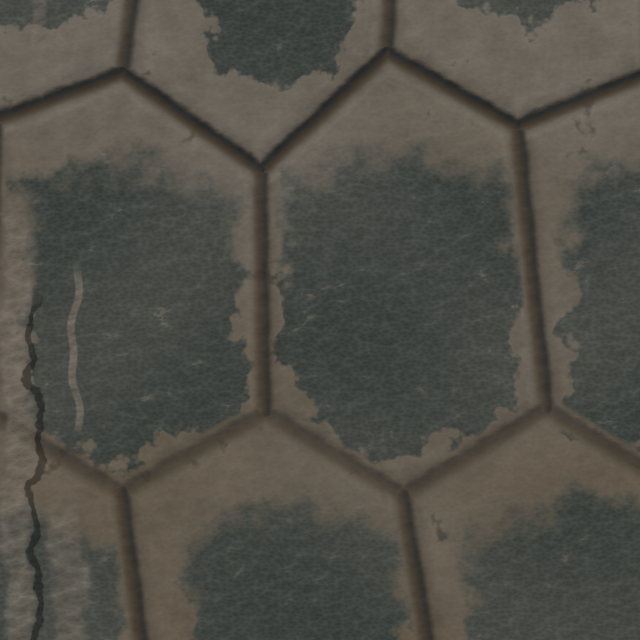
This texture is drawn by a three.js fragment shader. Its source:

```glsl
// Weathered wall of tall hexagonal slate stones, muddy borders and sunken joints.
// A leaning lattice of zigzag vertices gives joints and stone centres; layered
// cellular noise frays the bare slate patches, and wavy drips run down the left.
varying vec2 vUv;

const vec3 SLATE_DARK = vec3(0.21, 0.23, 0.215);
const vec3 SLATE_LIGHT = vec3(0.30, 0.315, 0.30);
const vec3 CLAY_GREY = vec3(0.425, 0.40, 0.365);
const vec3 CLAY_BROWN = vec3(0.385, 0.345, 0.29);
const vec3 JOINT_SHADOW = vec3(0.16, 0.165, 0.165);
const vec3 JOINT_EARTH = vec3(0.28, 0.24, 0.19);
const vec3 DRIP_PALE = vec3(0.48, 0.445, 0.40);

vec2 hash2(vec2 p) {
  return fract(sin(vec2(dot(p, vec2(127.1, 311.7)), dot(p, vec2(269.5, 183.3)))) * 43758.5);
}

// Distance to the nearest scattered point
float cellular(vec2 p) {
  vec2 id = floor(p), f = fract(p);
  float nearest = 2.0;
  for (int y = -1; y <= 1; y++)
    for (int x = -1; x <= 1; x++) {
      vec2 o = vec2(float(x), float(y));
      vec2 r = o + hash2(id + o) - f;
      nearest = min(nearest, dot(r, r));
    }
  return sqrt(nearest);
}

// Layered cellular noise, centred on zero
float rough(vec2 p) {
  float sum = 0.0, amp = 0.6;
  for (int i = 0; i < 4; i++) {
    sum += amp * (cellular(p) - 0.45);
    p = mat2(0.8, 0.6, -0.6, 0.8) * p * 2.1 + 7.3;
    amp *= 0.58;
  }
  return sum;
}

// Broad stains from layered sines
float stain(vec2 p) {
  return 0.5 + 0.25 * sin(p.x * 9.0 + 2.0 * sin(p.y * 7.0)) + 0.25 * sin(p.y * 13.0 + 2.0 * sin(p.x * 8.0 + 1.0));
}

// Zigzag vertex: column i, joint row k
vec2 vertex(float i, float k) {
  float x = 0.195 + (0.219 - 0.013 * k) * i + 0.0235 * k * (k - 1.0);
  float zig = mod(i + k, 2.0) * 2.0 - 1.0;
  float sag = k * 0.038 * cos((x - 0.35) * 8.0);
  vec2 jitter = (hash2(vec2(i, k) + 3.0) - 0.5) * 0.014;
  return vec2(x, 0.293 + 0.548 * k + 0.065 * zig - sag) + jitter;
}

// Distance to a joint, and signed offset across it
vec2 joint(vec2 p, vec2 a, vec2 b) {
  vec2 d = b - a, r = p - a;
  float h = clamp(dot(r, d) / dot(d, d), 0.0, 1.0);
  return vec2(length(r - d * h), dot(r, normalize(vec2(-d.y, d.x))));
}

// Bare slate inside a stone; soft at the top, crisp at the bottom
float barePatch(vec2 p, vec2 centre, vec2 size, float fray) {
  vec2 q = (p - centre) / size;
  float d = max(abs(q.x), abs(q.y) + 0.28 * abs(q.x) - 0.06);
  float soft = mix(0.006, 0.032, smoothstep(-0.1, 0.9, q.y));
  return smoothstep(-soft, soft, (1.0 - d) * size.x + fray);
}

// Wavy vertical run of pale mud
float drip(vec2 p, float x, float low, float high, float width) {
  float wobble = 0.006 * sin(p.y * 24.0) + 0.003 * sin(p.y * 71.0 + 1.0);
  float across = 1.0 - smoothstep(width * 0.5, width, abs(p.x - x - wobble));
  return across * smoothstep(low, low + 0.02, p.y) * (1.0 - smoothstep(high - 0.06, high, p.y));
}

void main() {
  vec2 p = vUv;
  float fray = rough(p * 11.0);
  float flakes = rough(mat2(0.98, -0.2, 0.2, 0.98) * p * vec2(26.0, 55.0));
  float grain = cellular(p * vec2(110.0, 170.0)) - 0.45;
  float stains = stain(p);
  vec2 bent = p + 0.005 * vec2(fray, flakes);

  // Gather joints and bare patches from the lattice
  float groove = 0.0, side = 0.0, lip = 0.0, bare = 0.0, gap = 1.0;
  for (int row = -1; row <= 1; row++)
    for (int col = -2; col <= 5; col++) {
      float k = float(row), i = float(col);
      vec2 a = vertex(i, k), up = vertex(i, k + 1.0);
      for (int n = 0; n < 2; n++) {
        bool upright = n == 1;
        if (upright && mod(i + k, 2.0) < 0.5) {
          float cover = row > 0 ? 0.65 : 1.0;
          vec2 size = vec2(0.178, 0.235) * cover * (0.95 + 0.1 * hash2(vec2(i, k)).x);
          bare = max(bare, barePatch(p, (a + up) * 0.5 + vec2(0.016, -0.04), size, fray * 0.085));
          continue;
        }
        vec2 j = upright ? joint(bent, up, a) : joint(bent, a, vertex(i + 1.0, k));
        float depth = upright ? 0.8 : mix(0.55, 1.0, max(k, 0.0));
        float dark = depth * (1.0 - smoothstep(0.005, 0.017, j.x));
        if (dark > groove) { groove = dark; side = j.y; }
        float rim = (1.0 - smoothstep(0.0, 0.011, abs(j.x - 0.022))) * (1.0 - smoothstep(-0.014, 0.0, j.y));
        lip = max(lip, rim * depth);
        gap = min(gap, j.x);
      }
    }

  // Clay, greyer near the top
  vec3 clay = mix(CLAY_BROWN, CLAY_GREY, clamp(p.y * 0.9 + 0.4 * stains - 0.1, 0.0, 1.0));
  clay *= 1.0 + 0.16 * fray + 0.10 * flakes + 0.05 * grain;
  clay *= 1.0 - 0.25 * smoothstep(0.22, 0.4, fray);

  // Flaky slate under a thin veil of dust
  vec3 slate = mix(SLATE_DARK, SLATE_LIGHT, clamp(0.45 + 0.8 * flakes + 0.25 * (stains - 0.5), 0.0, 1.0));
  slate *= 1.0 + 0.22 * grain;
  float dust = 0.16 * stains + 0.5 * smoothstep(0.24, 0.45, flakes + 0.3 * fray);
  slate = mix(slate, clay, dust);
  vec3 color = mix(clay, slate, bare * smoothstep(0.012, 0.024, gap));

  // Sunken joints with a lit lower rim
  color *= 1.0 + 0.09 * lip;
  color *= 1.0 - 0.12 * (1.0 - smoothstep(0.008, 0.035, gap));
  vec3 trench = mix(JOINT_EARTH, JOINT_SHADOW, smoothstep(-0.010, 0.006, side) * (0.35 + 0.65 * groove));
  color = mix(color, trench * (1.0 + 0.3 * flakes), groove);

  // Mud runs down the left side
  float runs = drip(p, 0.118, 0.32, 0.60, 0.008);
  runs = max(runs, 0.75 * drip(p, 0.025, -0.1, 0.70, 0.030 + 0.03 * fray));
  runs = max(runs, 0.7 * drip(p, 0.105, -0.1, 0.24, 0.034 + 0.03 * fray));
  runs = max(runs, 0.6 * drip(p, 0.065, 0.92, 1.2, 0.014));
  color = mix(color, DRIP_PALE * (0.93 + 0.5 * flakes), runs * 0.75);
  float crack = drip(p, 0.055 + 0.03 * fray, -0.1, 0.56, 0.007);
  color *= 1.0 - 0.35 * crack;

  gl_FragColor = vec4(color, 1.0);
}
```
